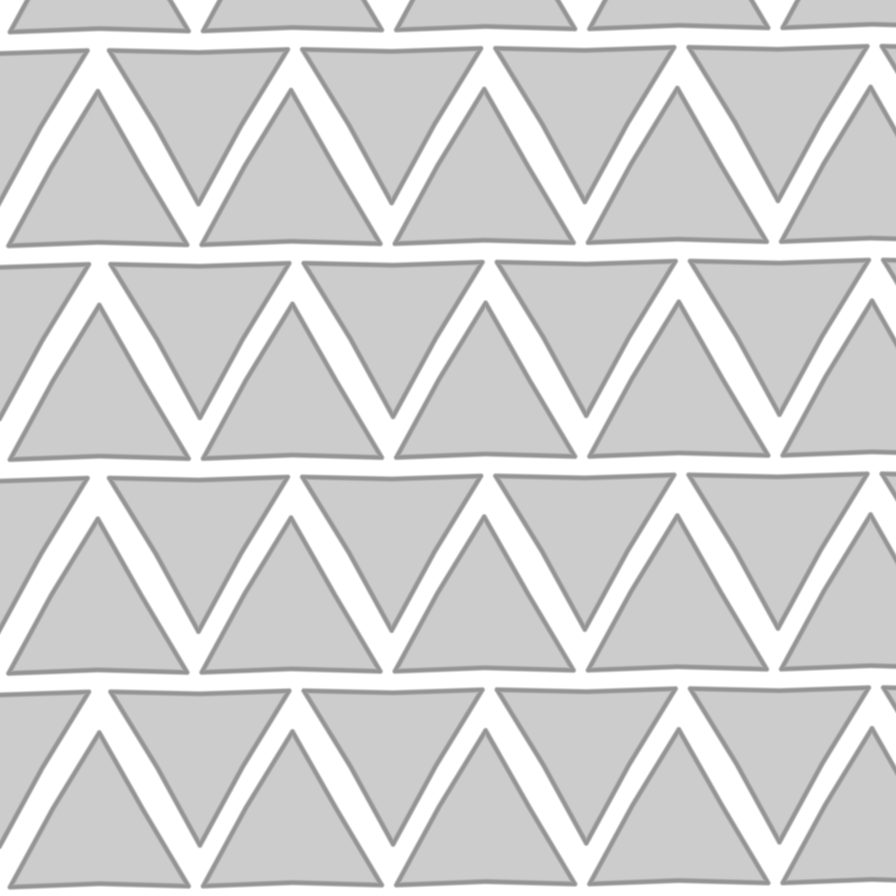
Reproduce this pattern procedurally as a WebGL 1 fragment shader.

```glsl
precision highp float;
// Rows of interlocking grey triangles with slightly bent outlines on white.

uniform vec2 u_resolution;

const vec3 PAPER = vec3(1.0);
const vec3 FILL = vec3(0.80);
const vec3 LINE = vec3(0.58);

const vec2 PERIOD = vec2(0.2156, 0.2386);   // spacing of columns and rows
const float BASE_Y = 0.0098;                // base of the lowest row
const float ROW_MARGIN = 0.0106;            // half the gap between rows
const float UP_X = 0.1100;                  // centre of the first upright triangle
const float DOWN_X = 0.2223;                // centre of the first inverted triangle
const float DOWN_TOP = 0.2174;              // flat side of inverted ones above the base
const float HALF_WIDTH = 0.0996;
const float HEIGHT = 0.1719;
const float HALF_LINE = 0.0026;
const float SOFTNESS = 0.0018;              // least width of the edge blur
const float SHEAR = 0.0055;                 // rise of the rows to the right
const float ROW_SHIFT = 0.0008;             // sideways shift of alternate rows
const float SEAM_SHIFT = -0.0080;           // offset of the inverted column at the left

// Inward bend of each side: base, left, right
const vec3 UP_BEND = vec3(0.0033, -0.0025, 0.0010);
const vec3 DOWN_BEND = vec3(0.0028, 0.0025, 0.0025);

// Keeps the nearest distance to a segment and flips the sign at each crossing
void addSegment(vec2 p, vec2 a, vec2 b, inout float dist, inout float side) {
  vec2 edge = b - a;
  vec2 rel = p - a;
  float t = clamp(dot(rel, edge) / dot(edge, edge), 0.0, 1.0);
  dist = min(dist, length(rel - edge * t));
  if ((a.y > p.y) != (b.y > p.y) && p.x < a.x + edge.x * (p.y - a.y) / edge.y) {
    side = -side;
  }
}

// One side of the triangle, bent inward at its middle
void addBentSide(vec2 p, vec2 a, vec2 b, float bend, inout float dist, inout float side) {
  vec2 dir = normalize(b - a);
  vec2 middle = 0.5 * (a + b) + bend * vec2(-dir.y, dir.x);
  addSegment(p, a, middle, dist, side);
  addSegment(p, middle, b, dist, side);
}

// Signed distance to a triangle with its base centred on the origin
float bentTriangle(vec2 p, vec3 bend) {
  vec2 left = vec2(-HALF_WIDTH, 0.0);
  vec2 right = vec2(HALF_WIDTH, 0.0);
  vec2 apex = vec2(0.0, HEIGHT);
  float dist = 1.0;
  float side = 1.0;
  addBentSide(p, left, right, bend.x, dist, side);
  addBentSide(p, right, apex, bend.z, dist, side);
  addBentSide(p, apex, left, bend.y, dist, side);
  return dist * side;
}

void main() {
  vec2 p = gl_FragCoord.xy / u_resolution;
  float blur = max(SOFTNESS, 1.0 / min(u_resolution.x, u_resolution.y));

  // Row coordinates, with a slight slope and an alternating shift
  p.y -= SHEAR * p.x + BASE_Y;
  float row = floor((p.y + ROW_MARGIN) / PERIOD.y);
  p.y -= row * PERIOD.y;
  p.x -= ROW_SHIFT * (1.0 - 2.0 * mod(row, 2.0));

  // Upright triangle of the nearest column
  float upColumn = floor((p.x - UP_X) / PERIOD.x + 0.5);
  vec2 up = vec2(p.x - UP_X - upColumn * PERIOD.x, p.y);

  // Inverted triangle, turned by half a turn
  float downColumn = floor((p.x - DOWN_X) / PERIOD.x + 0.5);
  float downX = p.x - DOWN_X - downColumn * PERIOD.x;
  if (downColumn < -0.5) downX -= SEAM_SHIFT;
  vec2 down = vec2(-downX, DOWN_TOP - p.y);

  float dist = min(bentTriangle(up, UP_BEND), bentTriangle(down, DOWN_BEND));

  // Fill first, then the outline over it
  float inside = 1.0 - smoothstep(-blur, blur, dist);
  float outline = 1.0 - smoothstep(-blur, blur, abs(dist) - HALF_LINE);
  vec3 color = mix(PAPER, FILL, inside);
  color = mix(color, LINE, outline);
  gl_FragColor = vec4(color, 1.0);
}
```
